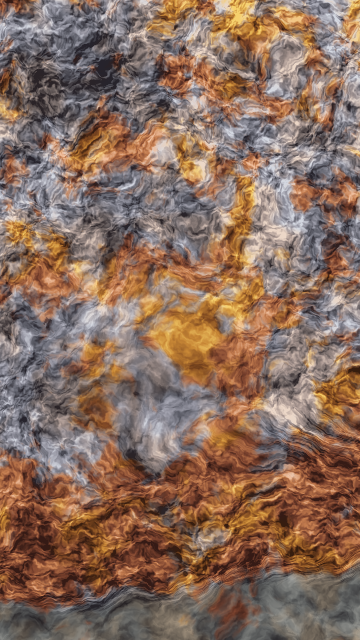
This texture is drawn by a Shadertoy shader. Its source:

```glsl
// Weathered, rust-stained rock face with pale chips, dark pits and a soft shaded foot.
#define PATCH_SCALE 7.0
#define GRAIN_SCALE 27.0
#define CHIP_SCALE 17.0
#define PIT_SCALE 48.0
#define WARP 0.035
#define GRAIN_CONTRAST 0.46
#define RELIEF 0.42
#define RUST_AMOUNT 0.0
#define EXPOSURE 0.51
#define LIGHT_STEP vec2(-0.0018, 0.0036)

vec2 hash2(vec2 p) {
    vec3 q = fract(p.xyx * vec3(0.1031, 0.1030, 0.0973));
    q += dot(q, q.yzx + 33.33);
    return fract((q.xx + q.yz) * q.zy);
}

float gradientDot(vec2 cell, vec2 f, vec2 corner) {
    float a = 6.2832 * hash2(cell + corner + 200.0).x;
    return dot(vec2(cos(a), sin(a)), f - corner);
}

float gradientNoise(vec2 p) {
    vec2 i = floor(p), f = p - i;
    vec2 u = f * f * f * (f * (f * 6.0 - 15.0) + 10.0);
    float low = mix(gradientDot(i, f, vec2(0, 0)), gradientDot(i, f, vec2(1, 0)), u.x);
    float high = mix(gradientDot(i, f, vec2(0, 1)), gradientDot(i, f, vec2(1, 1)), u.x);
    return mix(low, high, u.y);
}

float fbm(vec2 p, float gain) {
    float sum = 0.0, amp = 1.0;
    for (int i = 0; i < 4; i++) {
        sum += amp * gradientNoise(p);
        p = mat2(1.6, 1.2, -1.2, 1.6) * p + 7.3;
        amp *= gain;
    }
    return sum;
}

// x: distance to nearest seed, y: gap to the second, z: random id
vec3 cells(vec2 p) {
    vec2 i = floor(p), f = p - i;
    vec3 best = vec3(9.0, 9.0, 0.0);
    for (int y = -1; y <= 1; y++)
    for (int x = -1; x <= 1; x++) {
        vec2 o = vec2(x, y), h = hash2(i + o + 90.0);
        float d = length(o + h - f);
        if (d < best.x) best = vec3(d, best.x, fract(h.x * 7.0 + h.y * 13.0));
        else best.y = min(best.y, d);
    }
    return vec3(best.x, best.y - best.x, best.z);
}

float blob(vec2 p, vec2 center, vec2 size) {
    vec2 q = (p - center) / size;
    return exp(-dot(q, q));
}

vec3 ramp(float t, vec3 dark, vec3 low, vec3 high, vec3 pale) {
    t = clamp(t, 0.0, 1.0) * 3.0;
    vec3 c = mix(dark, low, min(t, 1.0));
    c = mix(c, high, clamp(t - 1.0, 0.0, 1.0));
    return mix(c, pale, clamp(t - 2.0, 0.0, 1.0));
}

void mainImage(out vec4 fragColor, in vec2 fragCoord) {
    vec2 p = fragCoord / iResolution.y;
    vec2 drift = vec2(fbm(p * 6.0, 0.5), fbm(p * 6.0 + 31.0, 0.5));
    vec2 w = p + WARP * drift;
    vec2 rough = w + 0.008 * vec2(fbm(p * 30.0, 0.6), fbm(p * 30.0 + 19.0, 0.6));

    // Broad regions of the face
    float foot = 1.0 - smoothstep(-0.025, 0.025, w.y - 0.055 - 0.25 * p.x * p.x);
    float rustBand = smoothstep(0.34, 0.24, w.y - 0.12 * (p.x - 0.3)) * (1.0 - foot);
    float ochre = blob(w, vec2(0.34, 0.48), vec2(0.10, 0.09));
    float soot = blob(w, vec2(0.13, 0.87), vec2(0.10, 0.085));
    float slab = blob(rough, vec2(0.43, 0.68), vec2(0.035, 0.075));
    float slabRust = blob(rough, vec2(0.365, 0.67), vec2(0.035, 0.065));
    float blueLedge = blob(w, vec2(0.04, 0.35), vec2(0.10, 0.08));
    float crown = smoothstep(0.9, 0.96, w.y) * smoothstep(0.22, 0.32, p.x);
    float upper = smoothstep(0.42, 0.65, w.y);

    // Focus falls off at the centre and foot
    float sharpness = 1.0 - 0.55 * blob(p, vec2(0.25, 0.43), vec2(0.17, 0.16)) - 0.7 * foot;
    float gain = mix(0.3, 0.72, clamp(sharpness, 0.0, 1.0));

    // Grain, slanting light, chips and pits
    vec2 g = rough * GRAIN_SCALE * mix(vec2(1.0), vec2(0.75, 1.2), rustBand);
    float grain = fbm(g, gain);
    float relief = grain - fbm(g + LIGHT_STEP * GRAIN_SCALE, gain);
    vec3 chip = cells(rough * CHIP_SCALE);
    vec3 pit = cells(rough * PIT_SCALE);
    float pitMask = step(0.6, pit.z) * smoothstep(0.42, 0.12, pit.x) * sharpness;
    float crack = smoothstep(0.13, 0.0, chip.y) * step(0.4, chip.z) * sharpness;

    float tone = EXPOSURE + 0.26 * fbm(w * PATCH_SCALE + 4.0, 0.55);
    tone += GRAIN_CONTRAST * grain * mix(0.5, 1.0, sharpness) + RELIEF * relief;
    tone += 0.24 * (chip.z - 0.5) * sharpness - 0.13 * crack - 0.24 * pitMask;
    tone += 0.09 * upper + 0.16 * crown + 0.2 * slab + 0.08 * blueLedge + 0.06 * ochre;
    tone -= 0.4 * soot + 0.1 * rustBand + 0.14 * foot + 0.05 * slabRust;

    // Iron stain against bare mineral
    float stain = RUST_AMOUNT + 0.75 * fbm(w * PATCH_SCALE * 1.4 + 51.0, 0.65);
    stain += 0.25 * fbm(rough * 36.0 + 11.0, gain);
    stain += 0.42 * rustBand + 0.3 * ochre + 0.45 * slabRust + 0.1 * crown;
    stain -= 0.4 * soot + 0.5 * slab + 0.4 * blueLedge + 0.35 * foot;
    float rust = smoothstep(-0.12, 0.34, stain);

    vec3 mineral = ramp(tone, vec3(0.16, 0.14, 0.16), vec3(0.40, 0.38, 0.39),
                        vec3(0.64, 0.60, 0.60), vec3(0.89, 0.85, 0.82));
    vec3 iron = ramp(tone, vec3(0.20, 0.11, 0.09), vec3(0.47, 0.28, 0.20),
                     vec3(0.74, 0.52, 0.34), vec3(0.91, 0.80, 0.68));
    float hue = fbm(w * 9.0 + 73.0, 0.6);
    mineral *= mix(vec3(0.93, 0.99, 1.07), vec3(1.04, 0.99, 0.95), smoothstep(-0.3, 0.3, hue));
    float yellow = smoothstep(-0.1, 0.4, hue + 0.45 * ochre + 0.2 * crown - 0.1 * rustBand);
    iron *= mix(vec3(1.03, 0.93, 0.90), vec3(1.06, 1.02, 0.62), yellow);
    mineral = mix(mineral, mineral * vec3(0.98, 0.99, 0.89), foot);

    fragColor = vec4(clamp(mix(mineral, iron, rust), 0.0, 1.0), 1.0);
}
```
